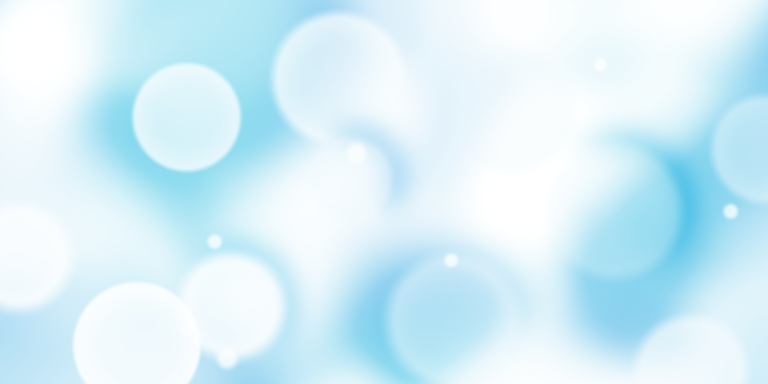
Give the GLSL for this background, as a WebGL 1 fragment shader.

```glsl
precision highp float;
// Soft sky-blue bokeh: a warped two-octave noise sets the depth of blue,
// then translucent discs, shaded crescents and small sparks veil it with white.
// Depth 0 is white; larger depths move towards cyan or azure.

uniform vec2 u_resolution;

#define CLOUD_SCALE 2.5    // noise cells per canvas height
#define CLOUD_WARP 0.22    // bending of the cloud shapes
#define CLOUD_SPREAD 0.152 // noise deviation that counts as one step
#define CLOUD_SHIFT 2.5    // higher makes the whole field bluer
#define CLOUD_DEPTH 0.03   // strength of the blue
#define DISC_COUNT 11
#define DISC_MIN 0.07      // radii in canvas heights
#define DISC_MAX 0.18
#define SPARK_COUNT 7
#define SPARK_RADIUS 0.024
#define SEED 4.0

float hash(vec2 p) {
  return fract(sin(dot(p, vec2(127.1, 311.7)) + SEED) * 43758.5453);
}

// Horizontal neighbours share complementary tones, keeping the mean at one half.
float cellTone(vec2 cell) {
  float tone = hash(vec2(floor(cell.x * 0.5), cell.y));
  return fract(cell.x * 0.5) < 0.25 ? tone : 1.0 - tone;
}

float noise(vec2 p) {
  vec2 cell = floor(p);
  vec2 f = fract(p);
  f = f * f * f * (f * (f * 6.0 - 15.0) + 10.0);
  float low = mix(cellTone(cell), cellTone(cell + vec2(1.0, 0.0)), f.x);
  float high = mix(cellTone(cell + vec2(0.0, 1.0)), cellTone(cell + vec2(1.0, 1.0)), f.x);
  return mix(low, high, f.y);
}

float cloudDepth(vec2 p) {
  vec2 bend = vec2(noise(p * 2.1 + 17.3), noise(p * 2.1 + 41.7)) - 0.5;
  vec2 q = mat2(0.8, 0.6, -0.6, 0.8) * (p + CLOUD_WARP * bend) * CLOUD_SCALE;
  float n = 0.76 * noise(q) + 0.24 * noise(q * 1.9 + 9.4);
  float level = max((0.5 - n) / CLOUD_SPREAD + CLOUD_SHIFT, 0.0);
  float depth = CLOUD_DEPTH * level * level;
  return depth - 0.6 * max(depth - 0.43, 0.0);
}

// Evenly spread, jittered position for item i of count.
vec2 scatter(float i, float count, float aspect, float salt) {
  float x = (i + hash(vec2(i, salt))) / count;
  float y = fract(i * 0.618 + 0.25 * hash(vec2(i, salt + 1.0)) + 0.1 * salt);
  return vec2(x * aspect, y);
}

float addDisc(float depth, vec2 p, vec2 center, float i) {
  float size = hash(vec2(i, 21.0));
  float radius = mix(DISC_MIN, DISC_MAX, size);
  float blur = mix(0.007, 0.028, hash(vec2(i, 22.0)));
  float opacity = mix(0.3, 0.95, hash(vec2(i, 23.0)));
  float tone = 0.11 * (1.0 - opacity);
  vec2 offset = p - center;
  float dist = length(offset);

  // Blurred blue crescent beside some of the discs
  float shaded = step(0.62, hash(vec2(i, 24.0)));
  float band = (dist - radius - 0.01) / 0.05;
  float side = smoothstep(-0.2, 0.9, dot(offset, vec2(0.8, 0.6)) / max(dist, 0.001));
  depth += 0.2 * shaded * side * exp(-band * band);

  // Pale veil, slightly denser towards the rim
  float inside = 1.0 - smoothstep(radius - blur, radius + blur, dist);
  float rim = 0.85 + 0.15 * smoothstep(0.5 * radius, radius, dist);
  return mix(depth, tone, inside * opacity * rim);
}

void main() {
  vec2 p = gl_FragCoord.xy / u_resolution.y;
  float aspect = u_resolution.x / u_resolution.y;
  float depth = cloudDepth(p);

  for (int k = 0; k < DISC_COUNT; k++) {
    float i = float(k);
    depth = addDisc(depth, p, scatter(i, float(DISC_COUNT), aspect, 3.0), i);
  }

  for (int k = 0; k < SPARK_COUNT; k++) {
    float i = float(k);
    float dist = length(p - scatter(i, float(SPARK_COUNT), aspect, 7.0));
    float radius = SPARK_RADIUS * mix(0.7, 1.2, hash(vec2(i, 31.0)));
    float spark = 1.0 - smoothstep(0.5 * radius, 1.3 * radius, dist);
    depth *= 1.0 - 0.75 * spark;
  }

  // Absorption per channel drifts between cyan and azure
  float hue = smoothstep(0.2, 0.8, noise(p * 1.7 + 63.2));
  vec3 absorption = vec3(1.0, mix(0.31, 0.44, hue), 0.14);
  gl_FragColor = vec4(1.0 - depth * absorption, 1.0);
}
```
